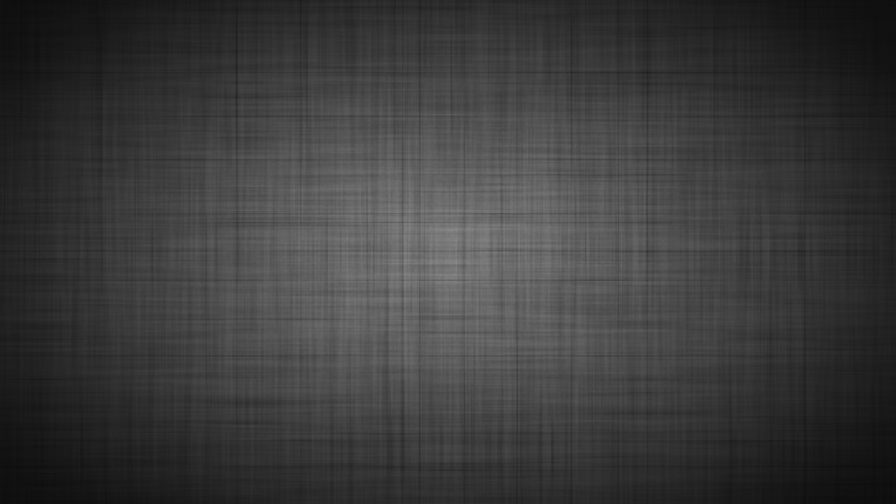
This texture is drawn by a Shadertoy shader. Its source:

```glsl
// Dark grey woven linen with crossing threads, lit by a soft glow at its centre.

const int ACCENTS = 10;

// Thread offsets from the centre, in canvas heights.
const float WARP[ACCENTS] = float[](
    -0.419, -0.292, -0.090, -0.056, 0.032, 0.137, 0.245, 0.338, 0.396, 0.708);
const float WEFT[ACCENTS] = float[](
    -0.426, -0.375, -0.206, -0.056, 0.002, 0.058, 0.076, 0.183, 0.269, 0.356);

// Integer hash of a lattice cell, from 0 to 1.
float hash(ivec2 cell) {
    uvec2 q = uvec2(cell) * uvec2(1597u, 3217u);
    uint h = (q.x ^ (q.y << 7)) * 747796405u + 2891336u;
    h = ((h >> ((h >> 28) + 4u)) ^ h) * 277803u;
    h = (h ^ (h >> 15)) * 73471u;
    return float((h ^ (h >> 16)) & 65535u) / 65535.0;
}

float valueNoise(vec2 p) {
    ivec2 i = ivec2(floor(p));
    vec2 f = fract(p);
    f = f * f * (3.0 - 2.0 * f);
    float low = mix(hash(i), hash(i + ivec2(1, 0)), f.x);
    float high = mix(hash(i + ivec2(0, 1)), hash(i + ivec2(1, 1)), f.x);
    return mix(low, high, f.y);
}

// Layers of streaks running along y; layers finer than a pixel fade out.
float threads(vec2 p, float seed, float pixel) {
    float sum = 0.0;
    float frequency = 62.0;
    float weight = 0.055;
    for (int i = 0; i < 4; i++) {
        vec2 q = vec2(p.x * frequency, p.y * (2.5 + 2.5 * float(i)));
        float n = valueNoise(q + seed + 37.0 * float(i));
        float visible = 1.0 - smoothstep(0.8, 1.8, frequency * pixel);
        sum += (n - 0.5) * weight * visible;
        frequency *= 1.7;
        weight *= 1.25;
    }
    return sum;
}

// Sparse dark threads that come and go along their length.
float darkThreads(vec2 p, float seed, float pixel) {
    float n = valueNoise(vec2(p.x * 150.0, p.y * 2.6) + seed);
    float visible = 1.0 - smoothstep(0.6, 1.6, 150.0 * pixel);
    return 0.10 * smoothstep(0.74, 0.98, n) * visible;
}

// Prominent thin threads at fixed offsets, with uneven strength.
float accentThreads(vec2 p, float offsets[ACCENTS], float seed, float pixel) {
    float dark = 0.0;
    float width = 0.0011 + 0.32 * pixel;
    for (int i = 0; i < ACCENTS; i++) {
        float d = (p.x - offsets[i]) / width;
        float fade = valueNoise(vec2(float(i) * 7.0 + seed, p.y * 3.0 + seed));
        dark += exp(-d * d) * mix(0.06, 0.19, fade);
    }
    return dark;
}

// Elliptical glow, falling almost evenly towards the corners.
float glow(vec2 p, float aspect) {
    vec2 d = 2.0 * p / vec2(aspect, 1.0) * vec2(1.04, 0.94);
    float r = sqrt(dot(d, d) + 0.016);
    float light = 0.512 - 0.363 * r;
    float floorLight = 0.05;
    float gap = light - floorLight;
    return floorLight + 0.5 * (gap + sqrt(gap * gap + 0.002));
}

void mainImage(out vec4 fragColor, in vec2 fragCoord) {
    float pixel = 1.0 / iResolution.y;
    float aspect = iResolution.x / iResolution.y;
    vec2 p = (fragCoord - 0.5 * iResolution.xy) * pixel;

    // Weave both directions.
    float weave = 1.0 + threads(p, 11.0, pixel) + threads(p.yx, 83.0, pixel);
    weave -= darkThreads(p, 151.0, pixel) + darkThreads(p.yx, 207.0, pixel);
    weave -= accentThreads(p, WARP, 5.0, pixel);
    weave -= accentThreads(p.yx, WEFT, 61.0, pixel);

    // Fine cloth grain and slight broad unevenness.
    weave += 0.05 * (valueNoise(p * 230.0 + 19.0) - 0.5);
    weave += 0.03 * (valueNoise(p * 4.0 + 43.0) - 0.5);

    float grey = glow(p, aspect) * max(weave, 0.0);
    fragColor = vec4(vec3(clamp(grey, 0.0, 1.0)), 1.0);
}
```
